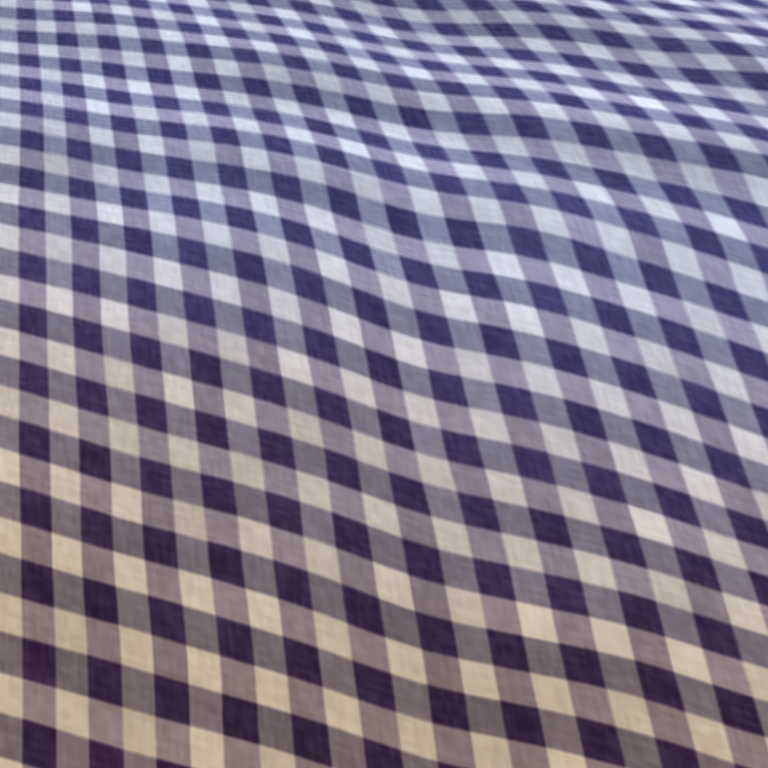
Give the GLSL for this texture, as a Shadertoy shader.

```glsl
// Gingham cloth receding from the viewer, with soft folds toward the far edge.
// Canvas points are bent into (column, row) weave coordinates; two sets of
// stripes cross there, then warm-to-cool light, fold shading and grain are added.

const float STRIPE_HALF = 0.255;     // half stripe width, in repeats
const float EDGE_BLUR = 0.0028;      // edge softness, in canvas units
const float ROW_PITCH = 0.036;       // row spacing at the far left
const float ROW_GROWTH = 0.084;      // growth of row spacing toward the viewer
const float FIRST_ROW = 0.280;       // height of row zero, measured from the top
const float FAR_SQUEEZE = 20.0;      // extra crowding of the far rows
const float COL_PITCH = 0.0662;      // column spacing on the left
const float COL_GROWTH = 0.00122;    // growth of column spacing to the right
const float COL_FAN = 0.0026;        // spreading of columns per row
const float FIRST_COL = 0.042;
const float FOLD_HEIGHT = 0.0075;
const float GRAIN = 0.045;

const vec3 LIGHT_WARM = vec3(0.77, 0.69, 0.60);
const vec3 LIGHT_COOL = vec3(0.79, 0.81, 0.88);
const vec3 WARP_WARM = vec3(0.53, 0.45, 0.45);
const vec3 WARP_COOL = vec3(0.58, 0.57, 0.69);
const vec3 WEFT_WARM = vec3(0.45, 0.39, 0.40);
const vec3 WEFT_COOL = vec3(0.51, 0.53, 0.65);
const vec3 DARK_WARM = vec3(0.21, 0.14, 0.23);
const vec3 DARK_COOL = vec3(0.26, 0.25, 0.43);

float hash(vec2 p) {
    vec3 q = fract(vec3(p.xyx) * 0.1031);
    q += dot(q, q.yzx + 33.33);
    return fract((q.x + q.y) * q.z);
}

float noise(vec2 p) {
    vec2 cell = floor(p), f = fract(p);
    f = f * f * (3.0 - 2.0 * f);
    float low = mix(hash(cell), hash(cell + vec2(1, 0)), f.x);
    float high = mix(hash(cell + vec2(0, 1)), hash(cell + vec2(1, 1)), f.x);
    return mix(low, high, f.y);
}

// Fold wave, strongest at the far edge; q.y runs downward.
float foldPhase(vec2 q) {
    return 46.0 * (q.y - 0.2 * q.x) + 2.5 * noise(q * vec2(3.5, 4.0) + 7.0);
}

float foldStrength(vec2 q) {
    return (1.0 - smoothstep(0.12, 0.48, q.y)) * (0.45 + 0.55 * smoothstep(0.0, 0.6, q.x));
}

// Canvas point to weave coordinates; dark squares sit at integers.
vec2 weaveCoords(vec2 q) {
    // Rows: undo the slant and the folds, then the perspective.
    float slant = mix(0.13, 0.285, smoothstep(-0.1, 0.7, q.y));
    float bump = (q.x - 0.55) / 0.12;
    float y = q.y - slant * q.x - 0.012 * exp(-bump * bump);
    y += FOLD_HEIGHT * foldStrength(q) * sin(foldPhase(q));
    y += 0.008 * (noise(q * 6.0) - 0.5);
    float row = log((ROW_PITCH + ROW_GROWTH * y) / (ROW_PITCH + ROW_GROWTH * FIRST_ROW)) / ROW_GROWTH;
    float far = max(0.28 - q.y, 0.0);
    row -= FAR_SQUEEZE * far * far;

    // Columns: solve x = offset + pitch * col + growth * col^2.
    float pitch = COL_PITCH + COL_FAN * row;
    float offset = FIRST_COL + 0.001 * row;
    float x = q.x + 0.006 * (noise(q * 7.0 + 20.0) - 0.5);
    float root = sqrt(max(pitch * pitch + 4.0 * COL_GROWTH * (x - offset), 0.0));
    return vec2((root - pitch) / (2.0 * COL_GROWTH), row);
}

float stripe(float t, float blur) {
    float d = abs(fract(t + 0.5) - 0.5);
    return 1.0 - smoothstep(STRIPE_HALF - blur, STRIPE_HALF + blur, d);
}

void mainImage(out vec4 fragColor, in vec2 fragCoord) {
    vec2 q = fragCoord / iResolution.xy;
    q.y = 1.0 - q.y;
    vec2 weave = weaveCoords(q);

    // Edge softness as a fixed length on the canvas, at least one pixel.
    vec2 blur = min(fwidth(weave) * max(EDGE_BLUR * iResolution.y, 0.75), vec2(0.24));
    float warp = stripe(weave.x, blur.x);
    float weft = stripe(weave.y, blur.y);

    // Warm light near the viewer, cool light far away.
    float cool = 1.0 - smoothstep(0.22, 0.95, q.y + 0.25 * (0.5 - q.x) + 0.12 * (noise(q * 4.0) - 0.5));
    vec3 light = mix(LIGHT_WARM, LIGHT_COOL, cool);
    vec3 warpTone = mix(WARP_WARM, WARP_COOL, cool);
    vec3 weftTone = mix(WEFT_WARM, WEFT_COOL, cool);
    vec3 dark = mix(DARK_WARM, DARK_COOL, cool);
    vec3 color = mix(mix(light, warpTone, warp), mix(weftTone, dark, warp), weft);

    // Fold shading, uneven dye and thread grain.
    color *= 1.0 + 0.10 * foldStrength(q) * cos(foldPhase(q));
    color *= 1.0 + 0.10 * (hash(floor(weave * 2.0 + 0.5) + 40.0) - 0.5);
    color *= 1.0 + 0.08 * (noise(q * 9.0 + 3.0) - 0.5);
    float threads = noise(weave * vec2(16.0, 5.0)) + noise(weave * vec2(5.0, 16.0) + 60.0) - 1.0;
    color += GRAIN * threads;

    fragColor = vec4(clamp(color, 0.0, 1.0), 1.0);
}
```
